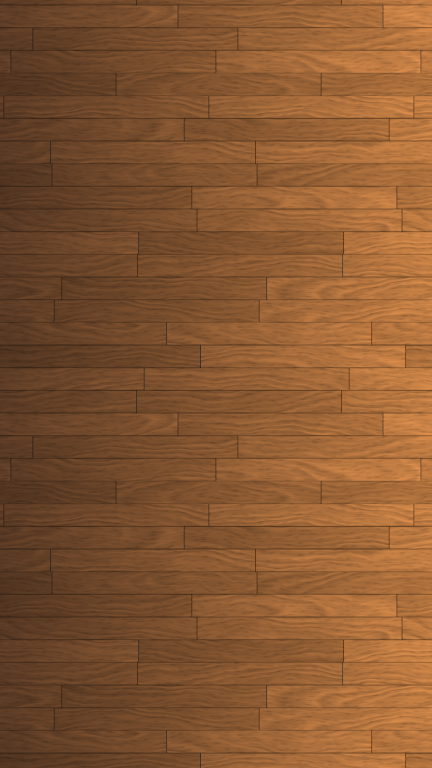
This texture is drawn by a Shadertoy shader. Its source:

```glsl
vec3 hash3(vec2 p) {
    vec3 k = vec3(dot(p, vec2(127.1, 311.7)), dot(p, vec2(269.5, 183.3)), dot(p, vec2(419.2, 371.9)));
    return fract(sin(k) * 43758.55);
}

// Distance to the nearest scattered cell point
float cellular(vec2 p) {
    vec2 cell = floor(p);
    float nearest = 2.0;
    for (int y = -1; y <= 1; y++) {
        for (int x = -1; x <= 1; x++) {
            vec2 corner = cell + vec2(x, y);
            nearest = min(nearest, length(corner + hash3(corner).xy - p));
        }
    }
    return nearest;
}

// Brightness of the wood; p is in plank heights, seed is per plank
float woodGrain(vec2 p, vec3 seed) {
    float bend = 0.13 * sin(p.x * 0.8 + 6.28 * seed.z)
               + 0.05 * sin(p.x * 1.9 + p.y * 2.5 + 20.0 * seed.x)
               + 0.02 * sin(p.x * 4.3 - p.y * 4.0 + 30.0 * seed.y);

    // Growth rings cut lengthwise: long nested arches
    vec2 heart = vec2(9.0 * seed.x, mix(-1.3, 2.3, seed.y));
    float radius = length((p - heart) * vec2(0.17, 1.0) + vec2(0.0, bend));
    float phase = radius * 25.0 + 1.4 * sin(radius * 8.0 + 6.28 * seed.z);
    float rings = sin(phase + 0.6 * sin(phase));
    float strength = 0.5 + 0.5 * sin(radius * 5.0 + 12.0 * seed.z + p.x * 0.4);

    // Fine fibres and short dark pores
    vec2 along = p + vec2(0.0, bend) + 37.0 * seed.xy;
    float fibre = cellular(along * vec2(0.8, 9.0)) - 0.45;
    float pores = 1.0 - smoothstep(0.1, 0.35, cellular(along * vec2(1.7, 6.0) + 11.0));
    float mottle = sin(p.x * 1.1 + 9.0 * seed.y) * sin(p.y * 3.0 + p.x * 0.5 + 7.0 * seed.x);

    return 1.0 + rings * mix(0.025, 0.085, strength) + 0.12 * fibre - 0.07 * pores + 0.025 * mottle;
}

// Soft line of given half width around distance zero
float line(float distanceToEdge, float halfWidth, float pixel) {
    return clamp((halfWidth + 0.5 * pixel - distanceToEdge) / pixel, 0.0, 1.0);
}

void mainImage(out vec4 fragColor, in vec2 fragCoord) {
    vec2 uv = fragCoord / iResolution.xy;

    // Staggered planks, the layout recurs every 18 rows
    float down = (1.0 - uv.y) * 33.88 - 0.22;
    float row = mod(floor(down), 18.0);
    float across = uv.x * 2.107 - hash3(vec2(row, 5.0)).x;
    vec2 plankId = vec2(mod(floor(across), 2.0), row);
    vec3 seed = hash3(plankId + 3.0);
    vec2 local = vec2(fract(across) * 9.04, fract(down));

    // Light falls from the right
    vec3 wood = mix(vec3(0.35, 0.225, 0.14), vec3(0.76, 0.49, 0.262), pow(uv.x, 1.1));
    wood *= mix(0.91, 1.08, hash3(plankId + 17.0).z);
    wood *= woodGrain(local, seed);

    // Seams between rows and butt joints between plank ends
    vec2 pixel = vec2(2.107 * 9.04, 33.88) / iResolution.xy;
    vec2 edge = min(local, vec2(9.04, 1.0) - local);
    float seamRow = floor(down + 0.5);
    float seamDepth = mix(0.14, 0.42, hash3(vec2(mod(seamRow, 18.0), 29.0)).y);
    seamDepth *= 0.85 + 0.15 * sin(uv.x * 17.0 + seamRow * 2.4);
    wood *= 1.0 - seamDepth * line(edge.y, 0.025, pixel.y);
    wood *= 1.0 - 0.42 * line(edge.x, 0.02, pixel.x);

    fragColor = vec4(wood, 1.0);
}
```
